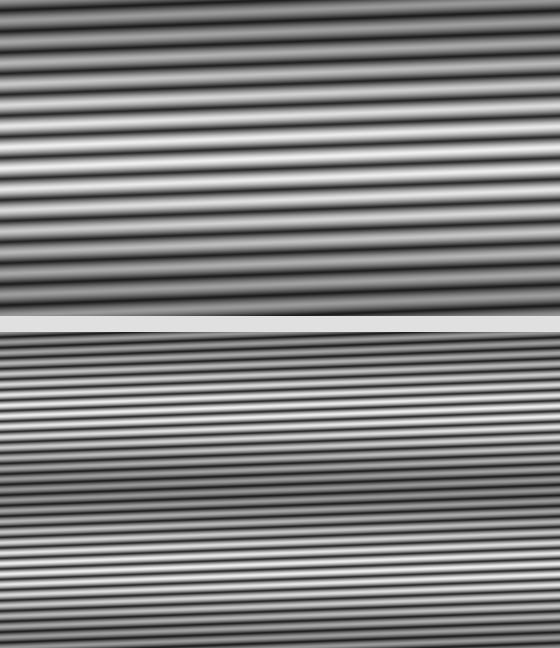
Top, the tile; bottom, the same tile 2 across and 2 down.
This pattern is drawn by a WebGL 2 fragment shader. Its source:

```glsl
#version 300 es
precision highp float;
// Gently slanted grey ribs, like corrugated metal lit along the middle.
// Each rib has a rounded crest and a narrow dark crease; a wide cosine
// light fades it towards the top and bottom. Whole counts make it tile.

#define RIBS_DOWN 15.0     // ribs over the height
#define RIBS_SLANT 1.0     // ribs climbed over the width
#define CREST_POWER 1.5    // higher is flatter on the crest
#define CREASE_ROUND 0.06  // rounding of the crease, in half ribs
#define CREASE_TONE 0.19   // crease brightness relative to the crest
#define LIGHT_EDGE 0.60    // crest brightness at top and bottom
#define LIGHT_MIDDLE 0.94  // crest brightness at mid height

uniform vec2 u_resolution;
out vec4 outColor;

const float TAU = 6.2831853;

// Brightness across one rib: 1 on the crest, CREASE_TONE in the crease.
float ribProfile(float phase) {
  float toCrease = 1.0 - 2.0 * abs(fract(phase + 0.5) - 0.5);
  // Round the crease, and keep it smooth when ribs are few pixels wide.
  float soft = max(CREASE_ROUND, fwidth(phase));
  float rounded = sqrt(toCrease * toCrease + soft * soft) - soft;
  float fromCrest = 1.0 - rounded / (sqrt(1.0 + soft * soft) - soft);
  float crest = 1.0 - pow(clamp(fromCrest, 0.0, 1.0), CREST_POWER);
  return mix(CREASE_TONE, 1.0, crest);
}

// Broad light, brightest at mid height and equal at both edges.
float bandLight(float height) {
  return mix(LIGHT_EDGE, LIGHT_MIDDLE, 0.5 - 0.5 * cos(TAU * height));
}

void main() {
  vec2 uv = gl_FragCoord.xy / u_resolution;
  float phase = RIBS_DOWN * uv.y - RIBS_SLANT * uv.x;
  float grey = ribProfile(phase) * bandLight(uv.y);
  outColor = vec4(vec3(grey), 1.0);
}
```
